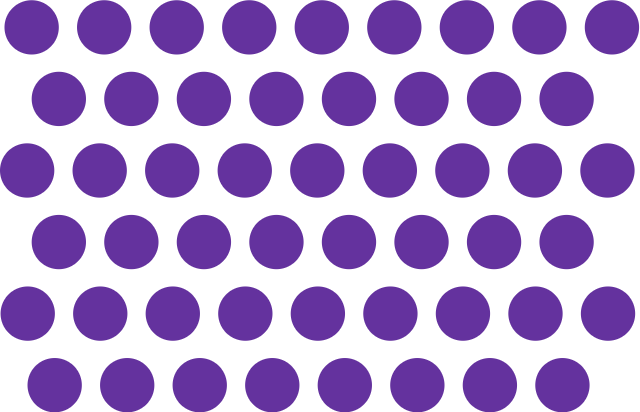
This pattern is drawn by a Shadertoy shader. Its source:

```glsl
// Staggered rows of purple dots on white, nine and eight to a row, with slightly uneven row offsets.

const vec3 PURPLE = vec3(0.392, 0.196, 0.620);
const vec2 PITCH = vec2(0.17606, 0.1737);

// Horizontal centre of the first dot in each row, counted from the top.
const float ROW_START[6] = float[6](0.0768, 0.1428, 0.0659, 0.1428, 0.0673, 0.1327);

// Signed distance to the nearest dot.
float dotRows(vec2 p) {
    float row = clamp(round((p.y - 0.0664) / PITCH.y), 0.0, 5.0);
    float start = ROW_START[int(row)];
    float lastColumn = 8.0 - mod(row, 2.0);
    float column = clamp(round((p.x - start) / PITCH.x), 0.0, lastColumn);
    vec2 center = vec2(start, 0.0664) + vec2(column, row) * PITCH;
    return length(p - center) - 0.0659;
}

void mainImage(out vec4 fragColor, in vec2 fragCoord) {
    // Canvas heights, with y running down from the top edge.
    vec2 p = vec2(fragCoord.x, iResolution.y - fragCoord.y) / iResolution.y;

    // One-pixel soft edge.
    float coverage = clamp(0.5 - dotRows(p) * iResolution.y, 0.0, 1.0);
    fragColor = vec4(mix(vec3(1.0), PURPLE, coverage), 1.0);
}
```
